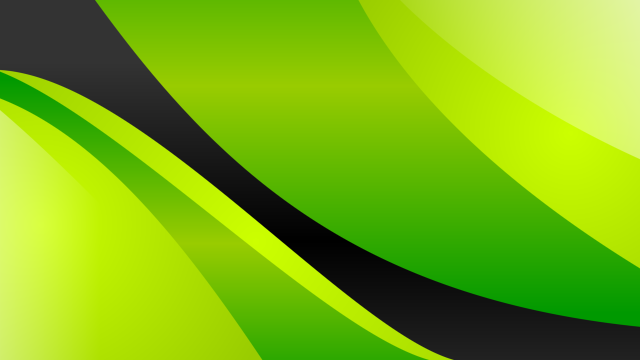
Give the GLSL for this background, as a Shadertoy shader.

```glsl
// Sweeping lime and green ribbons over a dark band, with pale sheens in two corners.

// Space is a 16 x 9 canvas with the origin at the lower left.
const vec2 CANVAS = vec2(16.0, 9.0);

const vec3 LIME   = vec3(0.80, 1.00, 0.00);
const vec3 OLIVE  = vec3(0.60, 0.80, 0.00);
const vec3 GREEN  = vec3(0.00, 0.60, 0.00);
const vec3 GREY   = vec3(0.20);
const vec3 BLACK  = vec3(0.00);
const vec3 WHITE  = vec3(1.00);

// Glow centre in xy, radius in z
const vec3 RIGHT_GLOW  = vec3(14.27, 5.67, 6.3);
const vec3 RIBBON_GLOW = vec3(6.40, 2.96, 8.5);
const vec3 LEFT_GLOW   = vec3(1.04, 3.38, 6.2);

// Height of the middle colour in x, reach of the blend in y
const vec2 DARK_BLEND   = vec2(2.96, 4.48);
const vec2 BAND_BLEND   = vec2(6.85, 5.67);
const vec2 RIBBON_BLEND = vec2(2.92, 4.10);

// Corner sheens
const vec2 SHEEN_START = vec2(10.83, 5.875);
const vec2 SHEEN_END   = vec2(16.0, 9.0);
const float RIGHT_SHEEN = 0.65;
const float LEFT_SHEEN  = 0.42;
const float LEFT_SHEEN_WIDTH = 2.5;

const int SOLVE_STEPS = 14;

vec2 bezier(vec2 a, vec2 b, vec2 c, vec2 d, float t) {
    float s = 1.0 - t;
    return s*s*s*a + 3.0*s*s*t*b + 3.0*s*t*t*c + t*t*t*d;
}

vec2 bezierTangent(vec2 a, vec2 b, vec2 c, vec2 d, float t) {
    float s = 1.0 - t;
    return s*s*(b - a) + 2.0*s*t*(c - b) + t*t*(d - c);
}

// Smooth coverage above a curve that runs left to right;
// its end tangents continue past both ends.
float above(vec2 p, vec2 a, vec2 b, vec2 c, vec2 d) {
    float lo = 0.0, hi = 1.0;
    for (int i = 0; i < SOLVE_STEPS; i++) {
        float mid = 0.5*(lo + hi);
        if (bezier(a, b, c, d, mid).x < p.x) lo = mid; else hi = mid;
    }
    float t = 0.5*(lo + hi);
    vec2 tangent = normalize(bezierTangent(a, b, c, d, t));
    vec2 offset = p - bezier(a, b, c, d, t);
    float dist = tangent.x*offset.y - tangent.y*offset.x;
    float pixel = CANVAS.y/iResolution.y;
    return smoothstep(-0.7*pixel, 0.7*pixel, dist);
}

// Vertical blend mirrored about its middle height
vec3 mirrored(float y, vec2 blend, vec3 middle, vec3 outer) {
    return mix(middle, outer, min(abs(y - blend.x)/blend.y, 1.0));
}

vec3 limeGlow(vec2 p, vec3 glow) {
    return mix(LIME, OLIVE, min(distance(p, glow.xy)/glow.z, 1.0));
}

void mainImage(out vec4 fragColor, in vec2 fragCoord) {
    vec2 p = fragCoord/iResolution.xy*CANVAS;

    // Dark base and broad green band
    vec3 color = mirrored(p.y, DARK_BLEND, BLACK, GREY);
    float band = above(p, vec2(2.375, 9.0), vec2(5.25, 5.04), vec2(8.67, 1.58), vec2(16.0, 0.83));
    color = mix(color, mirrored(p.y, BAND_BLEND, OLIVE, GREEN), band);

    // Right lime field and its pale sheen
    float field = above(p, vec2(8.96, 9.0), vec2(10.25, 6.6), vec2(12.71, 4.31), vec2(16.0, 2.29));
    color = mix(color, limeGlow(p, RIGHT_GLOW), field);
    float sheen = above(p, vec2(10.0, 9.0), vec2(11.56, 7.44), vec2(13.75, 6.04), vec2(16.0, 5.02));
    vec2 axis = SHEEN_END - SHEEN_START;
    float rise = clamp(dot(p - SHEEN_START, axis)/dot(axis, axis), 0.0, 1.0);
    color = mix(color, WHITE, sheen*rise*RIGHT_SHEEN);

    // Lime ribbon, then the green ribbon below it
    float limeEdge = above(p, vec2(0.0, 7.25), vec2(3.54, 7.04), vec2(8.65, 0.77), vec2(11.35, 0.0));
    color = mix(limeGlow(p, RIBBON_GLOW), color, limeEdge);
    float greenEdge = above(p, vec2(0.0, 7.21), vec2(3.125, 5.96), vec2(8.08, 0.75), vec2(10.73, 0.0));
    color = mix(mirrored(p.y, RIBBON_BLEND, OLIVE, GREEN), color, greenEdge);

    // Left lime field and its pale sheen
    float leftEdge = above(p, vec2(0.0, 6.54), vec2(2.5, 5.56), vec2(4.58, 2.96), vec2(6.56, 0.0));
    vec3 left = limeGlow(p, LEFT_GLOW);
    float sheenEdge = above(p, vec2(0.0, 6.25), vec2(0.7, 5.65), vec2(1.4, 5.0), vec2(2.6, 3.8));
    float fade = max(1.0 - p.x/LEFT_SHEEN_WIDTH, 0.0);
    left = mix(left, WHITE, (1.0 - sheenEdge)*fade*LEFT_SHEEN);
    color = mix(left, color, leftEdge);

    fragColor = vec4(color, 1.0);
}
```
